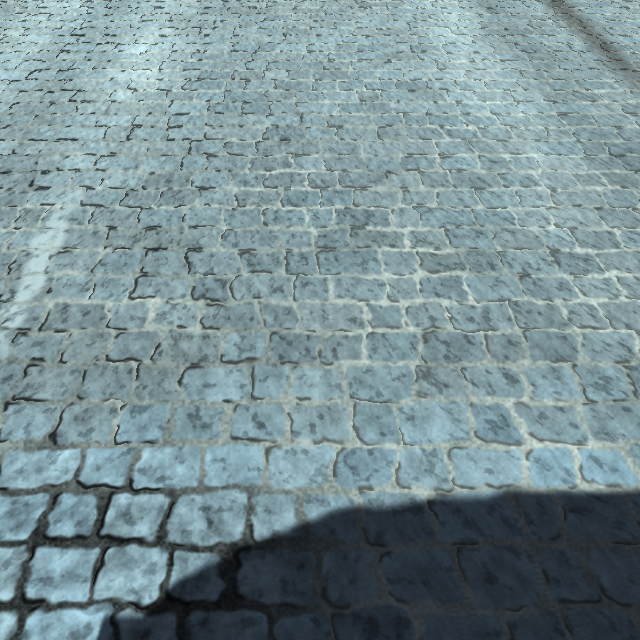
Reproduce this texture procedurally as a Shadertoy shader.

```glsl
// Sunlit cobblestone road receding toward a horizon above the frame.
// Canvas points map to a ground plane of jittered stone rows; each stone is
// a rounded box, then wheel tracks, paint, grime and a cast shadow are layered.

const float HORIZON = 0.40;     // height of the vanishing line above the top edge
const float VANISH_X = 0.45;
const float STONE_WIDTH = 0.088;
const float ROW_SCALE = 17.2;

float hash(vec2 p) {
    return fract(sin(dot(p, vec2(127.1, 311.7))) * 43758.545);
}

float noise(vec2 p) {
    vec2 i = floor(p), f = fract(p);
    f = f * f * (3.0 - 2.0 * f);
    return mix(mix(hash(i), hash(i + vec2(1, 0)), f.x),
               mix(hash(i + vec2(0, 1)), hash(i + vec2(1, 1)), f.x), f.y);
}

float fbm(vec2 p) {
    float sum = 0.0, amp = 0.5;
    for (int k = 0; k < 4; k++) {
        sum += amp * noise(p);
        p = mat2(1.6, 1.2, -1.2, 1.6) * p + 17.3;
        amp *= 0.5;
    }
    return sum / 0.9375;
}

float band(float x, float center, float width) {
    float t = (x - center) / width;
    return exp(-t * t);
}

float roundBox(vec2 p, vec2 halfSize, float r) {
    vec2 q = abs(p) - halfSize + r;
    return length(max(q, 0.0)) + min(max(q.x, q.y), 0.0) - r;
}

// Jittered left border of stone i in a row
float border(float i, float row) {
    return i + 0.42 * (hash(vec2(i, row)) - 0.5);
}

// Returns distance to the stone edge (in row heights), local position, stone id
float stone(vec2 g, float aspect, out vec2 local, out vec2 id) {
    float row = floor(g.y);
    float u = g.x + 7.0 * hash(vec2(row, 4.0));
    float i = floor(u);
    if (u < border(i, row)) i -= 1.0;
    else if (u > border(i + 1.0, row)) i += 1.0;
    float a = border(i, row), b = border(i + 1.0, row);
    id = vec2(i, row);
    local = vec2((u - 0.5 * (a + b)) * aspect, g.y - row - 0.5);
    float gap = 0.045 + 0.06 * hash(id + 9.0);
    vec2 skew = vec2(hash(id + 3.0), hash(id + 6.0)) - 0.5;
    vec2 q = local + skew * local.yx * vec2(0.2, 0.1);
    return roundBox(q, vec2(0.5 * (b - a) * aspect, 0.5) - gap, 0.13);
}

// Shade cast over the lower right, with a curved leading edge
float castShadow(vec2 p) {
    float edge = 0.757 + 0.13 * exp(-5.0 * (p.x - 0.31));
    edge = min(edge, 0.96 + 0.3 * smoothstep(0.17, 0.08, p.x));
    return smoothstep(-0.01, 0.012, p.y - edge);
}

void mainImage(out vec4 fragColor, in vec2 fragCoord) {
    vec2 p = fragCoord / iResolution.xy;
    p.y = 1.0 - p.y;                          // measure depth from the top

    // Perspective ground coordinates
    float s = p.y + HORIZON;
    float lane = (p.x - VANISH_X) / s;
    vec2 ground = vec2(lane / STONE_WIDTH, ROW_SCALE / s + 0.25);
    float aspect = STONE_WIDTH * ROW_SCALE / s;
    vec2 even = ground * vec2(aspect, 1.0);
    vec2 wobble = vec2(noise(ground * 1.7), noise(ground * 1.7 + 31.0)) - 0.5;
    vec2 rough = vec2(noise(even * 6.0), noise(even * 6.0 + 11.0)) - 0.5;
    vec2 g = ground + 0.17 * wobble + 0.09 * rough;

    vec2 local, id;
    float d = stone(g, aspect, local, id);
    float aa = 1.1 * ROW_SCALE / (s * s * iResolution.y);
    float face = 1.0 - smoothstep(-0.025 - aa, 0.025 + aa, d);

    // Region masks
    float far = smoothstep(0.45, 0.0, p.y);
    float near = smoothstep(0.56, 0.72, p.y);
    float leftSide = smoothstep(0.55, 0.15, p.x);
    float grime = smoothstep(0.66, 0.80, p.y + 0.14 * (fbm(p * 9.0) - 0.5)) * smoothstep(0.62, 0.3, p.x);
    float patches = fbm(ground * vec2(0.7, 0.5));
    float mottle = fbm(even * 3.5);
    float speckle = noise(p * 130.0 / s) - 0.5;
    float grain = noise(p * 230.0 + 40.0) - 0.5;

    // Stone faces
    float tint = hash(id + 21.0) - 0.5;
    float tone = 0.605 + 0.095 * far + 0.035 * near + 0.09 * tint;
    tone += (0.20 + 0.35 * grime) * (mottle - 0.5) + 0.08 * speckle + 0.08 * grain;
    tone -= 0.16 * smoothstep(0.55, 0.75, fbm(even * 5.0 + 60.0)) * (1.0 - 0.7 * far);
    tone += 0.04 * smoothstep(-0.3, -0.08, d) * near;
    float blue = 0.035 * near + 0.03 * hash(id + 5.0);
    vec3 stoneColor = tone * vec3(0.86 - blue, 1.0, 1.015 + blue);

    // Joints: pale sand, darkened by grime and by the stones beside them
    float sand = clamp(0.80 + 1.1 * (patches - 0.5) - 0.32 * leftSide + 0.15 * far, 0.0, 1.0);
    vec3 joint = mix(vec3(0.36, 0.42, 0.42), vec3(0.73, 0.80, 0.77), sand);
    joint = mix(joint, vec3(0.17, 0.19, 0.19), 0.85 * grime) + 0.16 * grain + 0.10 * speckle;
    vec3 color = mix(joint, stoneColor, face);

    // Thin broken cracks on the lower and left sides of stones
    float crack = band(d, 0.03, 0.03 + 0.7 * aa) * smoothstep(0.45, 0.62, noise(even * 2.6 + 8.0));
    crack *= smoothstep(0.15, -0.15, local.x + local.y);
    color *= 1.0 - crack * mix(0.42, 0.68, leftSide);

    // Polished tracks and the brown gutter along the lane direction
    float tracks = band(lane, -0.46, 0.12) + 0.8 * band(lane, -0.88, 0.15) + 0.8 * band(lane, 0.59, 0.11);
    float sheen = tracks * smoothstep(0.62, 0.0, p.y) * (0.5 + 0.7 * patches);
    color += sheen * vec3(0.15, 0.165, 0.16);
    color *= 1.0 - 0.10 * band(lane, 0.78, 0.09) * smoothstep(0.5, 0.1, p.y);
    color = mix(color, color * vec3(0.70, 0.66, 0.64), band(lane, 1.04, 0.05) * smoothstep(0.22, 0.08, p.y));

    // Worn painted stripe
    float stripe = 1.0 - smoothstep(0.012, 0.034, abs(lane + 0.485 + 0.03 * wobble.x));
    stripe *= smoothstep(0.27, 0.36, p.y) * smoothstep(0.60, 0.50, p.y);
    stripe *= smoothstep(0.3, 0.6, mottle + 0.12);
    color = mix(color, vec3(0.77, 0.88, 0.89), stripe * mix(0.45, 0.85, face));

    // Cast shadow
    float shade = castShadow(p + 0.012 * (noise(p * 25.0) - 0.5));
    color *= mix(vec3(1.0), vec3(0.27, 0.28, 0.315), shade);
    fragColor = vec4(clamp(color, 0.0, 1.0), 1.0);
}
```
